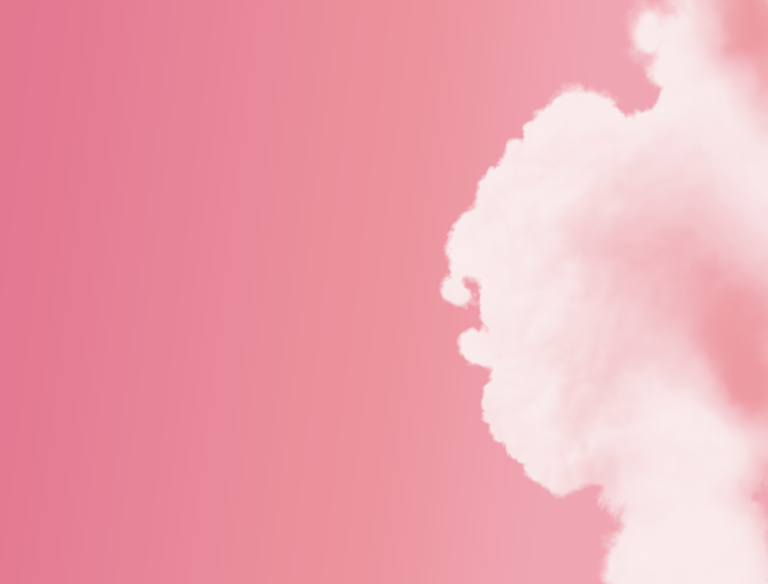
Give the GLSL for this background, as a Shadertoy shader.

```glsl
// A rose sky with a pale cumulus cloud rising along the right side.
// The cloud is a smooth union of discs whose rim is displaced by gradient
// noise; soft shadow pools and a slope light give it volume.

vec2 hashGradient(vec2 cell) {
    vec2 h = vec2(dot(cell, vec2(127.1, 311.7)), dot(cell, vec2(269.5, 183.3)));
    return 2.0 * fract(sin(h) * 43758.5) - 1.0;
}

float gradientNoise(vec2 p) {
    vec2 i = floor(p), f = fract(p);
    vec2 u = f * f * f * (f * (f * 6.0 - 15.0) + 10.0);
    vec2 e = vec2(0.0, 1.0);
    float low = mix(dot(hashGradient(i), f),
                    dot(hashGradient(i + e.yx), f - e.yx), u.x);
    float high = mix(dot(hashGradient(i + e.xy), f - e.xy),
                     dot(hashGradient(i + e.yy), f - e.yy), u.x);
    return mix(low, high, u.y);
}

float fbm(vec2 p) {
    float sum = 0.0, amp = 0.5;
    for (int i = 0; i < 5; i++) {
        sum += amp * gradientNoise(p);
        p = mat2(1.6, 1.2, -1.2, 1.6) * p + 3.7;
        amp *= 0.5;
    }
    return sum;
}

// Folded noise: rounded lumps parted by narrow creases
float billow(vec2 p) {
    float sum = 0.0, amp = 0.5;
    for (int i = 0; i < 4; i++) {
        sum += amp * abs(gradientNoise(p));
        p = mat2(1.6, 1.2, -1.2, 1.6) * p + 1.9;
        amp *= 0.5;
    }
    return sum;
}

// Disc centre and radius, in canvas heights
const vec3 puffs[15] = vec3[](
    vec3(1.11, 0.95, 0.045), vec3(1.25, 0.90, 0.14), vec3(1.00, 0.77, 0.08),
    vec3(0.95, 0.74, 0.07), vec3(0.90, 0.65, 0.09), vec3(0.83, 0.585, 0.07),
    vec3(0.783, 0.494, 0.028), vec3(0.81, 0.408, 0.033), vec3(0.96, 0.487, 0.145),
    vec3(0.92, 0.315, 0.10), vec3(0.95, 0.23, 0.075), vec3(1.12, 0.56, 0.24),
    vec3(1.16, 0.30, 0.20), vec3(1.18, 0.04, 0.15), vec3(1.25, 0.66, 0.22));

float cloudDistance(vec2 p) {
    float d = 10.0;
    for (int i = 0; i < 15; i++) {
        float next = length(p - puffs[i].xy) - puffs[i].z;
        float h = max(0.02 - abs(d - next), 0.0);
        d = min(d, next) - h * h * 12.5;
    }
    return d;
}

// Shadow centre, radius and strength
const vec4 shadows[8] = vec4[](
    vec4(1.12, 0.58, 0.15, 0.42), vec4(1.26, 0.47, 0.12, 0.52),
    vec4(1.33, 0.36, 0.10, 0.60), vec4(1.28, 0.98, 0.10, 0.75),
    vec4(1.34, 0.86, 0.08, 0.45), vec4(1.04, 0.37, 0.13, 0.22),
    vec4(1.34, 0.15, 0.08, 0.70), vec4(1.00, 0.17, 0.07, 0.20));

float shadowAt(vec2 p) {
    float sum = 0.0;
    for (int i = 0; i < 8; i++) {
        vec2 q = (p - shadows[i].xy) / shadows[i].z;
        sum += shadows[i].w * exp(-dot(q, q));
    }
    return sum;
}

vec3 skyColor(vec2 p) {
    float s = p.x - 0.12 * (p.y - 0.5);
    vec3 c = mix(vec3(0.89, 0.47, 0.57), vec3(0.91, 0.53, 0.60), smoothstep(-0.05, 0.40, s));
    c = mix(c, vec3(0.925, 0.572, 0.612), smoothstep(0.30, 0.65, s));
    return mix(c, vec3(0.94, 0.65, 0.70), smoothstep(0.60, 1.02, s));
}

void mainImage(out vec4 fragColor, in vec2 fragCoord) {
    vec2 p = fragCoord / iResolution.xy * vec2(1.313, 1.0);
    vec3 color = skyColor(p);

    // Ragged rim, softer at the top wisp and toward the foot
    vec2 warp = vec2(fbm(p * 9.0), fbm(p * 9.0 + 17.0));
    float wispy = smoothstep(0.80, 0.95, p.y) + 0.5 * smoothstep(0.20, 0.05, p.y);
    float d = cloudDistance(p + warp * (0.025 + 0.05 * wispy));
    d += 0.012 - 0.07 * billow(p * 14.0);
    float softness = 0.005 + 0.022 * wispy;
    float cover = smoothstep(softness, -softness, d);

    // Broad shadows, drifting with the noise
    vec2 drift = vec2(fbm(p * 4.0 + 5.0), fbm(p * 4.0 + 31.0));
    float shade = 0.05 + shadowAt(p + 0.16 * drift + 0.05 * warp);
    shade += 0.20 * fbm(p * 6.0 + 2.0 * drift);

    // Light from the upper left on the lumps
    vec2 q = p * 7.0 + 0.8 * drift;
    float slope = billow(q) - billow(q + vec2(-0.10, 0.12));
    shade -= 0.55 * slope * smoothstep(1.35, 1.0, p.x);
    shade += 0.10 * smoothstep(0.55, 0.15, p.y) * smoothstep(-0.07, 0.0, d);
    shade = clamp(shade, 0.0, 1.0);

    vec3 cloud = mix(vec3(0.98, 0.925, 0.925), vec3(0.955, 0.79, 0.81), smoothstep(0.0, 0.5, shade));
    cloud = mix(cloud, vec3(0.93, 0.60, 0.63), smoothstep(0.4, 0.9, shade));
    fragColor = vec4(mix(color, cloud, cover), 1.0);
}
```
